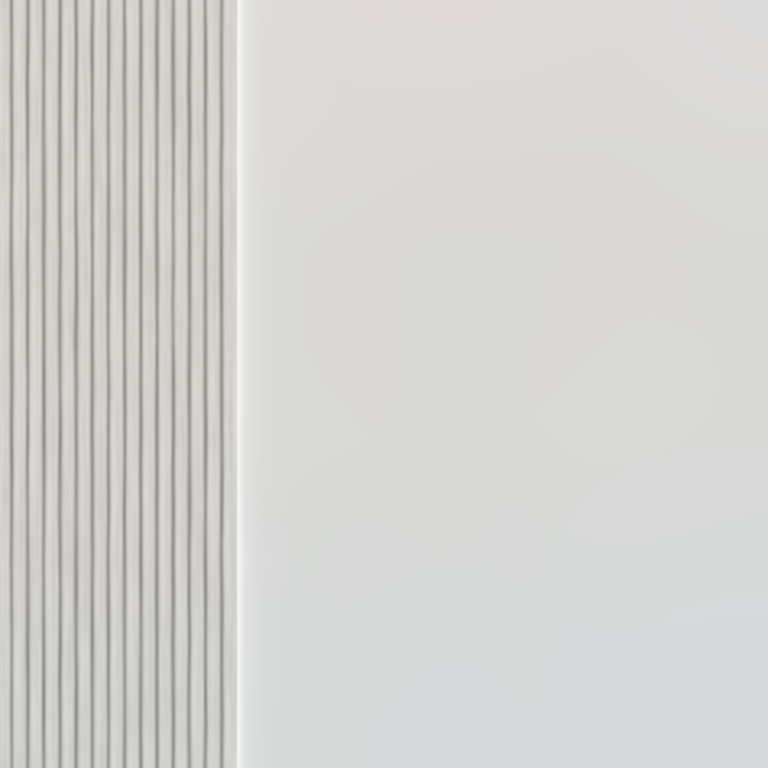
A three.js fragment shader for this texture:

```glsl
// Pale fluted wood panel beside a smooth wall, with a strip of light along the panel edge.
varying vec2 vUv;

float hash(vec2 p) {
  return fract(sin(dot(p, vec2(127.1, 311.7))) * 43758.55);
}

float noise(vec2 p) {
  vec2 cell = floor(p);
  vec2 f = fract(p);
  f = f * f * (3.0 - 2.0 * f);
  return mix(mix(hash(cell), hash(cell + vec2(1.0, 0.0)), f.x),
             mix(hash(cell + vec2(0.0, 1.0)), hash(cell + 1.0), f.x), f.y);
}

// Smooth wall: cool at the foot, warmer above, with a faint blush at the top
vec3 wallColor(vec2 p) {
  vec3 color = mix(vec3(0.838, 0.848, 0.848), vec3(0.850, 0.847, 0.832),
                   smoothstep(0.05, 0.6, p.y));
  color = mix(color, vec3(0.862, 0.855, 0.848), smoothstep(0.65, 1.0, p.y));
  vec2 blush = (p - vec2(0.58, 1.0)) / vec2(0.22, 0.09);
  color += vec3(0.012, -0.001, -0.006) * exp(-dot(blush, blush));
  color += vec3(0.0, 0.003, 0.008) * smoothstep(0.55, 1.0, p.x);
  color += 0.006 * (noise(p * 5.0) - 0.5);

  // Light spilling from behind the panel
  float d = max(p.x - 0.31, 0.0);
  float glow = 0.50 * exp(-d / 0.018) + 0.40 * exp(-d * d / 0.00003);
  return mix(color, vec3(0.975, 0.978, 0.975), glow);
}

// Slats with soft dark grooves and a vertical grain
vec3 panelColor(vec2 p) {
  vec3 color = mix(vec3(0.828, 0.826, 0.812), vec3(0.842, 0.830, 0.815),
                   smoothstep(0.1, 0.6, p.y));
  float grain = noise(p * vec2(230.0, 14.0)) + 0.5 * noise(p * vec2(420.0, 45.0));
  color += 0.035 * (grain - 0.75);

  float slat = (p.x - 0.0150) / 0.02104;
  float index = floor(slat + 0.5);
  float wobble = 0.0009 * (noise(vec2(index * 7.3, p.y * 18.0)) - 0.5);
  float d = (slat - index) * 0.02104 + wobble;
  float width = 0.0025 + 0.0007 * noise(vec2(index * 3.7, p.y * 9.0));
  float groove = exp(-d * d / (width * width));
  groove *= 1.0 - step(13.5, index);
  float depth = 0.86 + 0.22 * noise(vec2(index * 5.1, p.y * 12.0));
  color -= vec3(0.245, 0.250, 0.252) * groove * depth;

  // Slight shading on one flank of each slat
  color -= 0.018 * smoothstep(0.003, 0.009, -d);
  return color;
}

void main() {
  float wall = smoothstep(0.3070, 0.3105, vUv.x);
  gl_FragColor = vec4(mix(panelColor(vUv), wallColor(vUv), wall), 1.0);
}
```
